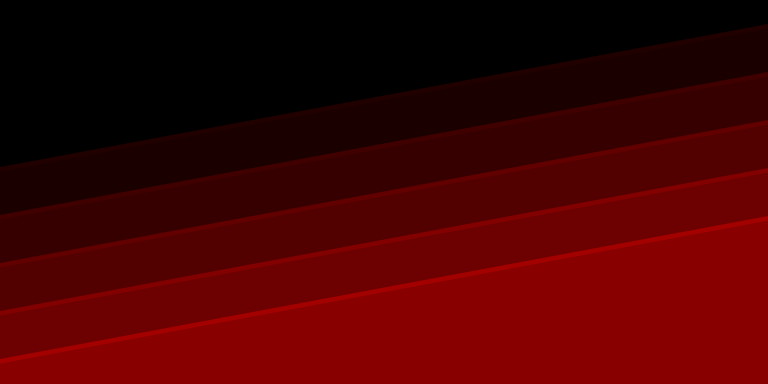
This background is drawn by a WebGL 2 fragment shader. Its source:

```glsl
#version 300 es
precision highp float;

#define BAND_COUNT 5
#define BAND_HEIGHT 0.125
#define LOWEST_EDGE 0.065
#define SLOPE 0.1862
#define RIM_WIDTH 0.012
#define RIM_GAIN 1.2
#define DEEP_RED vec3(0.533, 0.0, 0.0)

uniform vec2 u_resolution;
out vec4 fragColor;

// Coverage of the area below an edge, softened over one pixel
float below(float height, float edge, float pixel) {
    return clamp((edge - height) / pixel + 0.5, 0.0, 1.0);
}

void main() {
    float pixel = 1.0 / u_resolution.y;
    vec2 p = gl_FragCoord.xy * pixel;

    // Straighten the slanted edges, keeping their rise on any aspect ratio
    float rise = 2.0 * SLOPE * gl_FragCoord.x / u_resolution.x;
    float height = p.y - rise - LOWEST_EDGE;

    // Stack the bands from the darkest, topmost one down
    vec3 color = vec3(0.0);
    for (int i = 1; i <= BAND_COUNT; i++) {
        float edge = float(BAND_COUNT - i) * BAND_HEIGHT;
        vec3 band = DEEP_RED * float(i) / float(BAND_COUNT);

        // Bright rim along the top of the band
        color = mix(color, band * RIM_GAIN, below(height, edge, pixel));
        color = mix(color, band, below(height, edge - RIM_WIDTH, pixel));
    }

    fragColor = vec4(color, 1.0);
}
```
